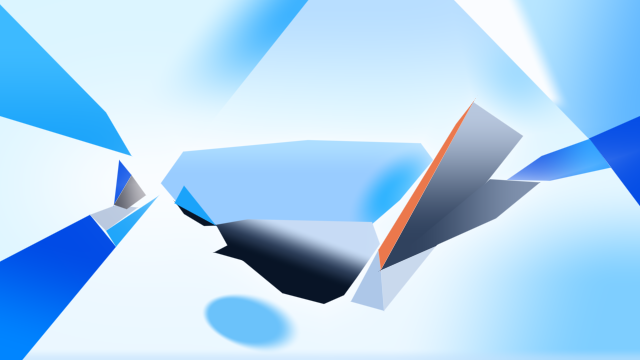
Write a WebGL 1 fragment shader that draws this background.

```glsl
precision highp float;
// Abstract faceted composition: angular blue shards and a floating bowl with a
// grey prism over a pale, glowing backdrop. Facets are convex polygons built
// from half-planes on a 16 x 9 canvas, shaded by gradients and painted in order.

uniform vec2 u_resolution;

#define PALE vec3(0.86, 0.96, 1.00)
#define WHITE vec3(0.98, 0.99, 1.00)
#define SKY vec3(0.42, 0.78, 1.00)
#define AZURE vec3(0.10, 0.64, 0.98)
#define ROYAL vec3(0.00, 0.29, 0.90)
#define NAVY vec3(0.03, 0.08, 0.15)
#define SLATE vec3(0.19, 0.26, 0.37)
#define SILVER vec3(0.72, 0.78, 0.87)
#define ORANGE vec3(0.92, 0.47, 0.30)
#define EDGE_WIDTH 0.8
#define HALO_FALLOFF 1.9

// Signed distance to the line a-b, positive on its left
float side(vec2 p, vec2 a, vec2 b) {
  vec2 e = normalize(b - a);
  return e.x * (p.y - a.y) - e.y * (p.x - a.x);
}

// Three joined edges; chains combine with min() into a convex polygon
float chain(vec2 p, vec2 a, vec2 b, vec2 c, vec2 d) {
  return min(side(p, a, b), min(side(p, b, c), side(p, c, d)));
}

float tri(vec2 p, vec2 a, vec2 b, vec2 c) { return chain(p, a, b, c, a); }

float quad(vec2 p, vec2 a, vec2 b, vec2 c, vec2 d) {
  return min(chain(p, a, b, c, d), side(p, d, a));
}

float cover(float d) {
  float w = EDGE_WIDTH * 9.0 / u_resolution.y;
  return smoothstep(-w, w, d);
}

void paint(inout vec3 col, float d, vec3 ink) { col = mix(col, ink, cover(d)); }

// Pale sectors, separated by two diagonal creases
vec3 backdrop(vec2 p) {
  vec3 col = mix(vec3(0.92, 0.97, 1.0), PALE, smoothstep(2.0, 7.0, p.y));
  col = mix(col, vec3(0.72, 0.87, 1.0), smoothstep(5.8, 9.0, p.y));
  float lowerRight = smoothstep(10.3, 15.5, p.x + 0.25 * (2.5 - p.y));
  col = mix(col, SKY, 0.85 * lowerRight * (1.0 - smoothstep(1.8, 4.6, p.y)));
  col = mix(col, SKY, 0.5 * exp(-dot(p - vec2(12.9, 7.0), p - vec2(12.9, 7.0))));

  float left = side(p, vec2(5.31, 5.98), vec2(7.71, 9.0));
  float shade = (1.0 - smoothstep(0.1, 1.9, left)) * smoothstep(5.8, 8.7, p.y);
  paint(col, left, mix(PALE, vec3(0.24, 0.70, 1.0), shade));

  float right = side(p, vec2(11.35, 9.0), vec2(14.69, 5.56));
  vec3 corner = mix(vec3(0.72, 0.90, 1.0), vec3(0.36, 0.71, 1.0),
                    smoothstep(12.5, 16.5, p.x + 0.3 * (7.0 - p.y)));
  float streak = side(p, vec2(13.9, 6.4), vec2(12.65, 9.3));
  corner = mix(corner, WHITE, smoothstep(-0.35, 0.12, streak) * smoothstep(6.2, 6.6, p.y));
  paint(col, right, corner);

  float hub = length((p - vec2(3.4, 4.4)) * vec2(0.75, 1.0));
  col = mix(col, WHITE, 0.95 * exp(-0.22 * hub * hub));
  return mix(col, vec3(0.76, 0.88, 0.99), 0.6 * (1.0 - smoothstep(0.0, 0.3, p.y)));
}

// Shards along the left and right borders
void shards(inout vec3 col, vec2 p) {
  paint(col, quad(p, vec2(-0.5, 9.4), vec2(-0.5, 6.25), vec2(3.29, 5.1), vec2(2.65, 6.19)),
        mix(AZURE, vec3(0.24, 0.73, 1.0), smoothstep(5.2, 8.0, p.y)));
  paint(col, quad(p, vec2(2.25, 3.63), vec2(-1.0, 1.94), vec2(-0.27, -1.0), vec2(2.9, 2.83)),
        mix(vec3(0.0, 0.52, 1.0), ROYAL, smoothstep(0.3, 3.5, p.y + 0.3 * p.x)));
  paint(col, quad(p, vec2(2.25, 3.63), vec2(2.65, 3.23), vec2(3.44, 3.81), vec2(2.92, 3.88)), SILVER);
  paint(col, tri(p, vec2(3.96, 4.1), vec2(2.65, 3.23), vec2(2.9, 2.83)), AZURE);
  paint(col, tri(p, vec2(2.98, 5.0), vec2(2.85, 3.88), vec2(3.29, 4.62)), ROYAL);
  paint(col, quad(p, vec2(3.29, 4.62), vec2(2.85, 3.88), vec2(3.17, 3.77), vec2(3.65, 4.12)),
        mix(vec3(0.32, 0.33, 0.38), vec3(0.62, 0.61, 0.64), smoothstep(2.9, 3.6, p.x)));

  float wing = min(chain(p, vec2(12.67, 4.5), vec2(13.75, 4.48), vec2(15.27, 4.81), vec2(14.77, 5.54)),
                   chain(p, vec2(14.77, 5.54), vec2(13.54, 5.1), vec2(12.67, 4.5), vec2(13.75, 4.48)));
  paint(col, wing, mix(ROYAL, vec3(0.12, 0.60, 1.0), smoothstep(13.3, 14.9, p.x)));
  paint(col, tri(p, vec2(14.73, 5.54), vec2(16.5, 3.18), vec2(16.5, 6.32)), ROYAL);
}

// Bowl: a wide translucent pane above a darkening underside
void bowl(inout vec3 col, vec2 p) {
  float pane = min(chain(p, vec2(4.02, 4.42), vec2(4.4, 3.97), vec2(5.4, 3.35), vec2(9.27, 3.37)),
               min(chain(p, vec2(9.27, 3.37), vec2(10.0, 4.0), vec2(10.83, 5.0), vec2(10.52, 5.42)),
                   chain(p, vec2(10.52, 5.42), vec2(7.7, 5.5), vec2(4.58, 5.21), vec2(4.02, 4.42))));
  float under = min(chain(p, vec2(5.4, 3.38), vec2(5.75, 2.75), vec2(7.06, 1.67), vec2(8.1, 1.4)),
                min(chain(p, vec2(8.1, 1.4), vec2(8.6, 1.62), vec2(8.92, 2.06), vec2(9.5, 2.9)),
                    chain(p, vec2(9.5, 2.9), vec2(9.3, 3.45), vec2(6.2, 3.52), vec2(5.4, 3.38))));
  col = mix(col, WHITE, 0.8 * exp(HALO_FALLOFF * min(max(pane, under), 0.0)));

  vec3 glass = mix(vec3(0.60, 0.80, 1.0), vec3(0.68, 0.87, 1.0), smoothstep(4.6, 5.5, p.y));
  vec2 q = p - vec2(9.95, 4.15);
  q = vec2(q.x + q.y, q.y - q.x) * vec2(0.5, 0.85);
  paint(col, pane, mix(glass, vec3(0.15, 0.69, 1.0), 1.0 - smoothstep(0.25, 1.1, length(q))));

  paint(col, tri(p, vec2(5.35, 2.69), vec2(6.1, 2.48), vec2(5.75, 2.9)), NAVY);
  paint(col, quad(p, vec2(4.38, 3.95), vec2(4.6, 3.65), vec2(5.1, 3.35), vec2(5.42, 3.36)), NAVY);
  paint(col, tri(p, vec2(4.6, 4.36), vec2(4.36, 3.92), vec2(5.4, 3.36)), AZURE);
  float lift = side(p, vec2(5.4, 3.4), vec2(8.95, 2.1));
  vec3 tone = mix(NAVY, SLATE, smoothstep(-0.4, 0.1, lift));
  paint(col, under, mix(tone, vec3(0.78, 0.86, 0.96), smoothstep(-0.05, 0.6, lift)));
}

// Tilted prism with an orange edge and a pale foot
void prism(inout vec3 col, vec2 p) {
  float face = quad(p, vec2(11.83, 6.45), vec2(9.52, 2.25), vec2(10.9, 2.85), vec2(13.08, 5.6));
  float fin = quad(p, vec2(9.52, 2.25), vec2(12.4, 3.54), vec2(13.5, 4.44), vec2(12.25, 4.52));
  col = mix(col, WHITE, 0.6 * exp(HALO_FALLOFF * min(max(face, fin), 0.0)) * smoothstep(9.0, 10.5, p.x));
  paint(col, tri(p, vec2(9.52, 2.25), vec2(9.6, 1.23), vec2(10.9, 2.85)), vec3(0.79, 0.85, 0.93));
  paint(col, quad(p, vec2(9.46, 2.75), vec2(8.77, 1.46), vec2(9.6, 1.23), vec2(9.52, 2.25)),
        vec3(0.68, 0.78, 0.91));
  paint(col, face, mix(SLATE, SILVER, smoothstep(3.0, 6.3, p.y)));
  paint(col, fin, mix(SLATE, vec3(0.50, 0.57, 0.68), smoothstep(10.2, 13.3, p.x)));
  paint(col, quad(p, vec2(11.83, 6.45), vec2(11.4, 5.9), vec2(9.46, 2.75), vec2(9.52, 2.25)), ORANGE);
}

void main() {
  vec2 p = gl_FragCoord.xy / u_resolution * vec2(16.0, 9.0);
  vec3 col = backdrop(p);
  shards(col, p);
  bowl(col, p);
  prism(col, p);

  // Soft blue spot below the bowl
  vec2 s = p - vec2(6.19, 0.96);
  float spot = length(vec2(s.x, s.y + 0.2 * s.x) / vec2(1.05, 0.6));
  float blur = mix(0.1, 0.3, smoothstep(-0.8, 0.8, s.x));
  col = mix(col, vec3(0.42, 0.76, 0.98), 1.0 - smoothstep(1.0 - blur, 1.0 + blur, spot));
  gl_FragColor = vec4(col, 1.0);
}
```
